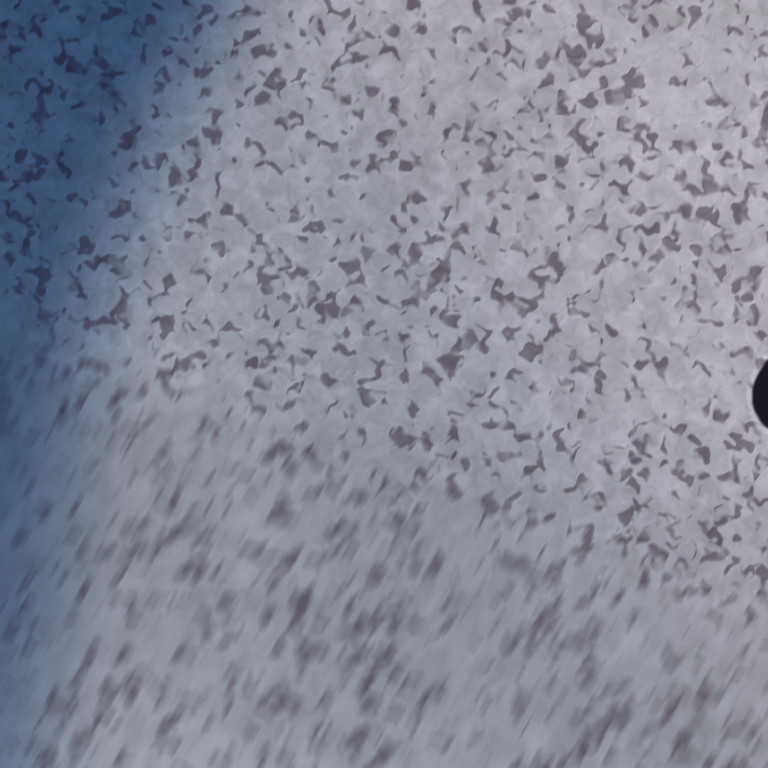
Give the GLSL for this texture, as a Shadertoy shader.

```glsl
// Speckled grey granite under soft daylight, with a blue shadow down the left.
// Thresholded value noise forms the grains; averaging them along a slanted
// direction smears the lower part, and broad gradients set the lighting.

#define GRAIN_SCALE 74.0
#define SPECK_DEPTH 0.37
#define MOTTLE_DEPTH 0.22
#define SMEAR_LENGTH 0.024
#define SMEAR_DIRECTION vec2(0.48, 0.88)
#define SHADOW_SOFTNESS 0.125
#define LIT_COLOR vec3(0.585, 0.602, 0.650)
#define WARM_COLOR vec3(0.685, 0.670, 0.705)
#define SHADOW_TOP vec3(0.205, 0.300, 0.440)
#define SHADOW_BOTTOM vec3(0.300, 0.375, 0.490)
#define PEBBLE_COLOR vec3(0.100, 0.105, 0.135)

const int SMEAR_STEPS = 9;

float hash(vec2 p) {
    vec3 q = fract(vec3(p.xyx) * 0.1031);
    q += dot(q, q.yzx + 33.33);
    return fract((q.x + q.y) * q.z);
}

float noise(vec2 p) {
    vec2 cell = floor(p);
    vec2 f = fract(p);
    f = f * f * (3.0 - 2.0 * f);
    float low = mix(hash(cell), hash(cell + vec2(1, 0)), f.x);
    float high = mix(hash(cell + vec2(0, 1)), hash(cell + vec2(1, 1)), f.x);
    return mix(low, high, f.y);
}

// Relative brightness of the stone: dark specks over a pale mottle
float granite(vec2 p) {
    const mat2 turn = mat2(0.8, 0.6, -0.6, 0.8);
    vec2 warp = vec2(noise(p * 90.0 + 7.0), noise(p * 90.0 + 61.0)) - 0.5;
    vec2 q = (p + warp * 0.012) * GRAIN_SCALE;
    float coarse = noise(q + 19.0);
    float fine = noise(turn * q * 1.75 + 43.0);
    float cluster = noise(turn * p * 15.0 + 5.0) - 0.5;
    float field = 0.56 * coarse + 0.44 * fine + 0.12 * cluster;
    float speck = smoothstep(0.44, 0.23, field);
    float mottle = noise(turn * q * 0.8 + 87.0) * 0.6 + noise(q * 2.3 + 29.0) * 0.4;
    return 1.0 + MOTTLE_DEPTH * (mottle - 0.5) - SPECK_DEPTH * speck;
}

// Average of the stone along the smear direction
float smearedGranite(vec2 p, float len) {
    float sum = 0.0;
    for (int i = 0; i < SMEAR_STEPS; i++) {
        float t = float(i) / float(SMEAR_STEPS - 1) - 0.5;
        sum += granite(p + SMEAR_DIRECTION * t * len);
    }
    return sum / float(SMEAR_STEPS);
}

// Broad light: warm at the upper right, blue shade along a curved left edge
vec3 lighting(vec2 p) {
    float warmth = smoothstep(0.55, 1.35, p.x * 0.85 + p.y * 0.55);
    vec3 color = mix(LIT_COLOR, WARM_COLOR, warmth);
    float dim = smoothstep(0.45, 0.2, abs(p.y - 0.3 + 0.15 * p.x) * 1.6);
    color *= 1.0 - 0.05 * dim;
    color *= 1.0 + 0.07 * (noise(p * 6.0 + 3.0) - 0.5);

    float edge = 0.02 + 0.10 * p.y + 0.18 * p.y * p.y;
    edge += 0.05 * (noise(p * 5.0 + 11.0) - 0.5);
    float shade = smoothstep(edge + SHADOW_SOFTNESS, edge - SHADOW_SOFTNESS, p.x);
    return mix(color, mix(SHADOW_BOTTOM, SHADOW_TOP, p.y), shade);
}

void mainImage(out vec4 fragColor, in vec2 fragCoord) {
    vec2 p = fragCoord / iResolution.xy;

    // Crisp grains above a sloping line, smeared grains below it
    float smear = smoothstep(0.10, -0.08, p.y - 0.55 + 0.38 * p.x);
    float stone = smearedGranite(p, mix(0.003, SMEAR_LENGTH, smear));
    vec3 color = lighting(p) * stone;

    // Dark specks lean slightly towards violet
    color += vec3(0.025, 0.0, 0.02) * smoothstep(0.95, 0.65, stone);

    // Dark pebble cut off by the right border, with a thin pale rim
    vec2 offset = (p - vec2(1.016, 0.487)) * vec2(1.3, 1.0);
    float pebble = length(offset) - 0.046 + 0.008 * (noise(p * 45.0) - 0.5);
    color += 0.07 * smoothstep(0.007, 0.0, abs(pebble - 0.006));
    color = mix(color, PEBBLE_COLOR, smoothstep(0.003, -0.003, pebble));

    fragColor = vec4(color, 1.0);
}
```
